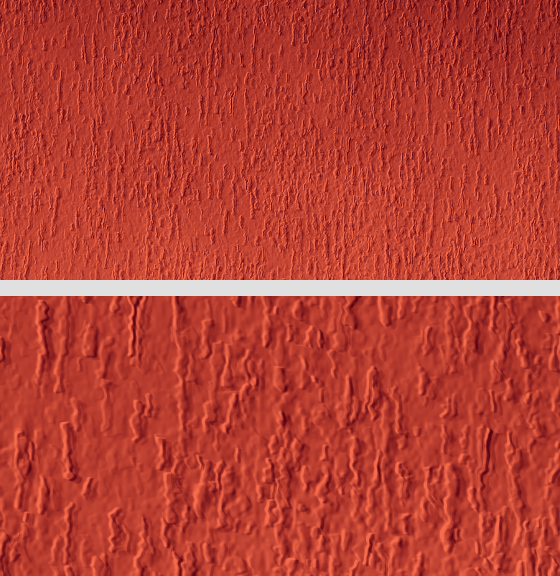
Top: the whole. Bottom: its middle third, enlarged.
Write a Shadertoy shader that draws this texture.

```glsl
const vec3 SHADOW_RED = vec3(0.45, 0.07, 0.10);
const vec3 WALL_RED = vec3(0.68, 0.205, 0.165);
const vec3 LIT_RED = vec3(0.90, 0.37, 0.265);
const vec2 TO_LIGHT = vec2(-0.9, 0.43);

float hash(vec2 p) {
    vec3 q = fract(p.xyx * vec3(0.1031, 0.1030, 0.0973));
    q += dot(q, q.yzx + 33.33);
    return fract((q.x + q.y) * q.z);
}

float noise(vec2 p) {
    vec2 cell = floor(p);
    vec2 f = fract(p);
    f = f * f * (3.0 - 2.0 * f);
    float low = mix(hash(cell), hash(cell + vec2(1, 0)), f.x);
    float high = mix(hash(cell + vec2(0, 1)), hash(cell + vec2(1, 1)), f.x);
    return mix(low, high, f.y);
}

float capsule(vec2 p, vec2 halfAxis) {
    float along = clamp(dot(p, halfAxis) / dot(halfAxis, halfAxis), -1.0, 1.0);
    return length(p - halfAxis * along);
}

// One scattered layer of near-vertical plaster ridges
float ridges(vec2 p, vec2 cellSize, vec2 lengthRange, float width, float seed) {
    vec2 grid = p / cellSize;
    float height = 0.0;
    for (int i = -1; i <= 1; i++) {
        float column = floor(grid.x) + float(i);
        float shift = hash(vec2(column, seed));
        float row = floor(grid.y + shift);
        for (int j = -1; j <= 1; j++) {
            vec2 id = vec2(column, row + float(j));
            vec2 key = id + seed;
            vec2 jitter = vec2(hash(key + 11.3), hash(key + 47.7));
            vec2 center = (id + jitter - vec2(0.0, shift)) * cellSize;
            float size = hash(key + 83.1);
            float halfLength = mix(lengthRange.x, lengthRange.y, size * size);
            float tilt = 0.04 + 0.22 * (hash(key + 131.9) - 0.5);
            float radius = width * mix(0.7, 1.15, hash(key + 173.3));
            float d = capsule(p - center, halfLength * vec2(tilt, 1.0));
            float strength = mix(0.5, 1.0, hash(key + 211.7));
            strength *= step(hash(key + 257.9), 0.78);
            height = max(height, strength * smoothstep(radius, radius * 0.2, d));
        }
    }
    return height;
}

// Plaster relief: long ridges, short ridges, nubs, lumps and sandy grain
float relief(vec2 p) {
    vec2 wobble = vec2(noise(p * vec2(90, 60)), noise(p * 75.0 + 37.0)) - 0.5;
    vec2 fray = vec2(noise(p * 170.0 + 71.0), noise(p * 160.0 + 13.0)) - 0.5;
    vec2 q = p + wobble * vec2(0.008, 0.014) + fray * 0.005;
    float patchiness = smoothstep(0.25, 0.65, noise(p * vec2(9, 5) + 5.0));
    float height = ridges(q, vec2(0.045, 0.16), vec2(0.025, 0.085), 0.0068, 20.0);
    height = max(height, ridges(q, vec2(0.030, 0.08), vec2(0.012, 0.040), 0.0064, 340.0));
    float nubs = ridges(q, vec2(0.020, 0.036), vec2(0.003, 0.014), 0.0056, 670.0);
    height = max(height, nubs * mix(0.35, 0.85, patchiness));
    float lumps = smoothstep(0.45, 0.8, noise(q * vec2(95, 55) + 9.0));
    float grain = 0.55 * noise(p * vec2(170, 125)) + 0.45 * lumps;
    return height + grain * mix(0.55, 1.0, patchiness);
}

// Broad falloff of light: dim at the top, dimmest in the right corner
float wallLight(vec2 uv) {
    float vertical = mix(0.14, -0.15, uv.y);
    float corner = smoothstep(0.75, 0.0, length((uv - 1.0) * vec2(1.4, 1.0)));
    float mottling = noise(uv * vec2(14, 6) + 3.0) - 0.5;
    return vertical - 0.12 * corner + 0.09 * mottling;
}

vec3 wallColor(float tone) {
    tone = clamp(tone, -0.2, 1.15);
    vec3 lower = mix(SHADOW_RED, WALL_RED, tone * 2.0);
    vec3 upper = mix(WALL_RED, LIT_RED, tone * 2.0 - 1.0);
    return tone < 0.5 ? lower : upper;
}

void mainImage(out vec4 fragColor, in vec2 fragCoord) {
    vec2 uv = fragCoord / iResolution.xy;
    vec2 p = fragCoord / iResolution.y;

    // Side light and short cast shadows
    float facing = relief(p - TO_LIGHT * 0.002) - relief(p + TO_LIGHT * 0.002);
    float blocked = max(relief(p + TO_LIGHT * 0.010) - relief(p) - 0.15, 0.0);
    float tone = 0.62 + wallLight(uv) + 0.66 * facing - 0.34 * blocked;

    fragColor = vec4(wallColor(tone), 1.0);
}
```
